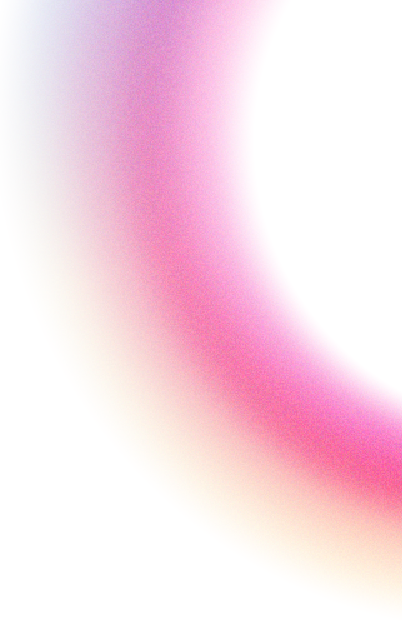
Write a WebGL 1 fragment shader that draws this background.

```glsl
precision highp float;

uniform vec2 u_resolution;

#define CENTER vec2(0.842, 0.778)
#define INNER_RADIUS 0.444
#define RING_WIDTH 0.411
#define WIDTH_TAPER 0.0575
#define ANGLE_TOP -0.36
#define ANGLE_MIDDLE 0.30
#define ANGLE_BOTTOM 1.13
#define GRAIN_CELLS 512.0
#define GRAIN_AMOUNT 0.20

// Sine-free hash giving three independent values
vec3 hash3(vec2 p) {
  vec3 q = fract(p.xyx * vec3(0.1031, 0.1030, 0.0973));
  q += dot(q, q.yxz + 33.33);
  return fract((q.xxy + q.yzz) * q.zyx);
}

// Cubic interpolation kernel, one at zero and zero at other integers
float splineWeight(float x) {
  x = abs(x);
  float near = (1.5 * x - 2.5) * x * x + 1.0;
  float far = ((-0.5 * x + 2.5) * x - 4.0) * x + 2.0;
  return x < 1.0 ? near : (x < 2.0 ? far : 0.0);
}

// Blend an ink along the arc: top to middle to bottom
vec3 alongArc(float angle, vec3 top, vec3 middle, vec3 bottom) {
  float upper = clamp((angle - ANGLE_TOP) / (ANGLE_MIDDLE - ANGLE_TOP), 0.0, 1.0);
  float lower = clamp((angle - ANGLE_MIDDLE) / (ANGLE_BOTTOM - ANGLE_MIDDLE), 0.0, 1.0);
  return mix(mix(top, middle, upper), bottom, lower);
}

void main() {
  vec2 uv = gl_FragCoord.xy / u_resolution.y;

  // Polar position: angle grows downward from the left horizon
  vec2 toCenter = CENTER - uv;
  float angle = atan(toCenter.y, toCenter.x);
  float width = RING_WIDTH - WIDTH_TAPER * angle;
  float across = 5.0 * (length(toCenter) - INNER_RADIUS) / width;

  // Inks are the light each band removes from white
  vec3 glow = alongArc(angle, vec3(0.02, 0.24, 0.10), vec3(0.02, 0.30, 0.13), vec3(0.02, 0.48, 0.21));
  vec3 core = alongArc(angle, vec3(0.14, 0.42, 0.18), vec3(0.04, 0.46, 0.27), vec3(0.02, 0.58, 0.39));
  vec3 shoulder = alongArc(angle, vec3(0.15, 0.29, 0.12), vec3(0.04, 0.235, 0.18), vec3(0.01, 0.24, 0.27));
  vec3 fringe = alongArc(angle, vec3(0.12, 0.12, 0.05), vec3(0.02, 0.06, 0.08), vec3(0.0, 0.07, 0.14));

  vec3 ink = glow * splineWeight(across - 1.0)
           + core * splineWeight(across - 2.0)
           + shoulder * splineWeight(across - 3.0)
           + fringe * splineWeight(across - 4.0);
  ink = max(ink, 0.0);

  // Coloured grain, strongest where the ring is densest
  vec3 grain = hash3(floor(uv * GRAIN_CELLS)) - 0.5;
  float density = max(ink.r, max(ink.g, ink.b));
  vec3 color = 1.0 - ink + grain * GRAIN_AMOUNT * density;

  gl_FragColor = vec4(clamp(color, 0.0, 1.0), 1.0);
}
```
